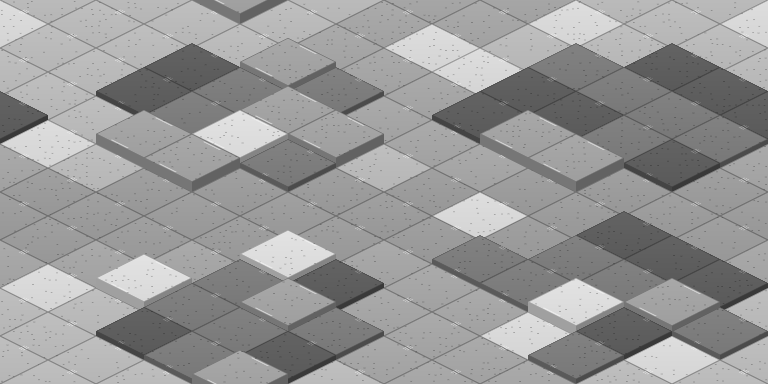
Reproduce this pattern procedurally as a Shadertoy shader.

```glsl
#define LATTICE 16.0       // half tiles across and down, even
#define PATCHES 2.0        // raised patches across and down
#define PATCH_RADIUS 2.75
#define LOW_STEP 0.2
#define HIGH_STEP 0.42
#define SEAM_WIDTH 0.028
#define SPECK_SHARE 0.36
#define WHITE_SHARE 0.08
#define TAU 6.2831853

float hash(vec2 p) {
    vec3 q = fract(p.xyx * vec3(0.1031, 0.1030, 0.0973));
    q += dot(q, q.yzx + 33.33);
    return fract((q.x + q.y) * q.z);
}

// Distance to the nearest jittered patch centre, wrapping at the canvas edges
float patchDistance(vec2 id) {
    float size = LATTICE / PATCHES, nearest = LATTICE;
    vec2 home = floor(id / size);
    for (int j = -1; j <= 1; j++)
    for (int i = -1; i <= 1; i++) {
        vec2 cell = home + vec2(i, j), key = mod(cell, PATCHES);
        vec2 jitter = vec2(hash(key + 3.1), hash(key + 8.7)) - 0.5;
        vec2 centre = (cell + vec2(0.62, 0.42) + 0.12 * jitter) * size;
        nearest = min(nearest, length(id - centre));
    }
    return nearest;
}

// Shade of the top face and height of one tile
vec2 tileKind(vec2 id) {
    float pick = hash(id + 21.3), rough = hash(id + 57.9) - 0.5;
    if (patchDistance(id) + 1.5 * rough < PATCH_RADIUS) {
        if (pick < 0.38) return vec2(0.37, LOW_STEP);
        if (pick < 0.71) return vec2(0.49, LOW_STEP);
        return vec2(pick < 0.91 ? 0.64 : 0.87, HIGH_STEP);
    }
    if (pick < WHITE_SHARE) return vec2(0.85, 0.0);
    vec2 band = cos(TAU * (id - vec2(9.0, 7.0)) / LATTICE);
    if (max(band.x, band.y) + 0.5 * rough < 0.72) return vec2(0.73, 0.0);
    return vec2(band.y > 0.85 ? 0.61 : 0.65, 0.0);
}

float cover(float dist, float aa) {
    return smoothstep(0.5 * aa, -0.5 * aa, dist);
}

// Small flat grains scattered over the top face
float specks(vec2 q, vec2 id, float aa) {
    vec2 grid = q * vec2(8.0, 4.0), cell = floor(grid);
    vec2 key = cell + id * 17.0 + 40.0;
    vec2 spot = 0.25 + 0.5 * vec2(hash(key + 1.7), hash(key + 6.1));
    vec2 away = abs(grid - cell - spot) * 0.25 - vec2(0.035, 0.018);
    return step(hash(key), SPECK_SHARE) * cover(max(away.x, away.y), aa);
}

// Pale strokes across the falling seams; high tiles carry a long line instead
float clips(vec2 q, float height, float aa) {
    float across = abs(q.x + q.y), along = q.x - q.y;
    if (height > LOW_STEP) {
        float line = max(abs(across - 0.92) - 0.025, abs(along + 0.1) - 0.34);
        return 0.7 * cover(line, aa);
    }
    float stroke = (abs(fract(along / 0.07 + 0.5) - 0.5) - 0.22) * 0.07;
    float box = max(0.88 - across, abs(along) - 0.1);
    return 0.65 * cover(max(stroke, box), aa);
}

vec3 topFace(vec2 q, vec2 id, vec2 kind, float aa) {
    float edge = (abs(q.x) + abs(q.y) - 1.0) * 0.894;
    float shade = kind.x + 0.02 * q.y;
    shade *= 1.0 - 0.25 * specks(q, id, aa);
    shade *= 1.0 - 0.24 * cover(-edge - SEAM_WIDTH, aa);
    shade = mix(shade, min(kind.x + 0.25, 0.95), clips(q, kind.y, aa));
    return vec3(shade);
}

void mainImage(out vec4 fragColor, in vec2 fragCoord) {
    vec2 p = fragCoord / iResolution.xy * LATTICE;
    float aa = LATTICE / iResolution.y;
    vec2 home = floor(p + 0.5);
    vec3 color = vec3(0.5);

    // Paint nearby tiles from back to front
    for (int row = 1; row >= -2; row--)
    for (int col = -1; col <= 1; col++) {
        vec2 centre = home + vec2(col, row);
        if (mod(centre.x + centre.y, 2.0) < 0.5) continue;
        vec2 id = mod(centre, LATTICE), kind = tileKind(id);
        vec2 d = p - centre, q = d - vec2(0.0, kind.y);

        // Block outline, filled with its two side faces
        float rise = 0.5 * kind.y;
        float block = (abs(d.x) + abs(d.y - rise) - 1.0 - rise) * 0.894;
        block = max(block, 2.0 * (abs(d.x) - 1.0));
        float side = kind.x * mix(0.72, 0.6, cover(-2.0 * d.x, aa));
        color = mix(color, vec3(side), cover(block, aa));

        float top = (abs(q.x) + abs(q.y) - 1.0) * 0.894;
        color = mix(color, topFace(q, id, kind, aa), cover(top, aa));
    }
    fragColor = vec4(color, 1.0);
}
```
